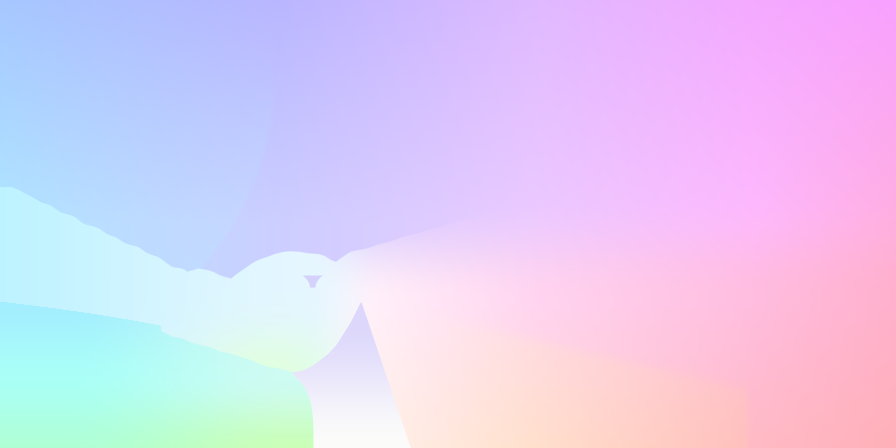
This texture map is drawn by a Shadertoy shader. Its source:

```glsl
const float EDGE_ROUGHNESS = 0.006;
const float ROUGH_SCALE = 24.0;
const float PEACH_EDGE_X = 1.67;
const vec2 WEDGE_TIP = vec2(0.807, 0.3255);
const vec2 WEDGE_FOOT = vec2(0.65, 0.169);
const vec2 NOTCH_TIP = vec2(0.698, 0.358);

// Colours across the canvas at five shared stops
const float STOPS[5] = float[5](0.0, 0.62, 1.2, 1.68, 2.0);
const vec3 SKY_TOP[5] = vec3[5](vec3(0.65, 0.78, 1.0), vec3(0.725, 0.714, 1.0),
    vec3(0.875, 0.725, 1.0), vec3(0.955, 0.665, 1.0), vec3(0.975, 0.63, 1.0));
const vec3 SKY_LOW[5] = vec3[5](vec3(0.69, 0.90, 1.0), vec3(0.80, 0.81, 1.0),
    vec3(0.925, 0.79, 1.0), vec3(0.995, 0.725, 0.99), vec3(1.0, 0.685, 0.88));
const vec3 GLOW_TOP[5] = vec3[5](vec3(1.0), vec3(1.0),
    vec3(1.0, 0.83, 0.94), vec3(1.0, 0.74, 0.875), vec3(1.0, 0.69, 0.80));
const vec3 GLOW_LOW[5] = vec3[5](vec3(1.0), vec3(1.0, 1.0, 0.94),
    vec3(1.0, 0.855, 0.835), vec3(1.0, 0.73, 0.77), vec3(1.0, 0.69, 0.72));

const vec3 BAND_CYAN = vec3(0.72, 0.95, 1.0);
const vec3 BAND_PALE = vec3(0.90, 0.965, 1.0);
const vec3 BAND_LIME = vec3(0.88, 1.0, 0.88);
const vec3 POOL_SKY = vec3(0.64, 0.93, 1.0);
const vec3 POOL_AQUA = vec3(0.665, 1.0, 0.97);
const vec3 POOL_MINT = vec3(0.69, 1.0, 0.82);
const vec3 POOL_PALE = vec3(0.81, 0.985, 0.95);
const vec3 POOL_LIME = vec3(0.79, 1.0, 0.71);
const vec3 LAVENDER = vec3(0.865, 0.845, 0.985);
const vec3 WEDGE_WHITE = vec3(0.985, 0.985, 0.98);
const vec3 NOTCH_COLOR = vec3(0.83, 0.82, 0.98);

vec2 gradient(vec2 cell) {
    float angle = 6.2832 * fract(sin(dot(cell, vec2(127.1, 311.7))) * 43758.5);
    return vec2(cos(angle), sin(angle));
}

float gradientNoise(vec2 p) {
    vec2 i = floor(p), f = fract(p);
    vec2 u = f * f * f * (f * (f * 6.0 - 15.0) + 10.0);
    vec2 e = vec2(0.0, 1.0);
    return mix(mix(dot(gradient(i), f), dot(gradient(i + e.yx), f - e.yx), u.x),
               mix(dot(gradient(i + e), f - e), dot(gradient(i + 1.0), f - 1.0), u.x), u.y);
}

vec3 ramp(vec3 colors[5], float x) {
    vec3 c = colors[0];
    for (int i = 1; i < 5; i++)
        c = mix(c, colors[i], clamp((x - STOPS[i - 1]) / (STOPS[i] - STOPS[i - 1]), 0.0, 1.0));
    return c;
}

// Coverage of the side where d is negative
float inside(float d) {
    float w = 0.8 / iResolution.y;
    return 1.0 - smoothstep(-w, w, d);
}

// Height of the ridge between the sky and the bright band
float ridge(float x) {
    float slope = min(0.583, 0.595 - 0.488 * x);
    float bump = 0.401 - 0.35 * abs(x - 0.443);
    float hump = 0.44 - 3.0 * (x - 0.66) * (x - 0.66);
    float rise = min(0.435 + 0.29 * (x - 0.78), 0.414 + 0.64 * (x - 0.747));
    return max(max(slope, bump), max(hump, rise));
}

// Lower edge of the band, with a small step
float shore(float x) {
    return x < 0.359 ? 0.365 - 0.235 * x : 0.258 - 0.31 * (x - 0.359);
}

vec3 skyColor(vec2 p) {
    vec3 c = mix(ramp(SKY_LOW, p.x), ramp(SKY_TOP, p.x), clamp((p.y - 0.5) / 0.5, 0.0, 1.0));
    float bend = max(0.0, 0.8 - p.y);
    float fold = p.x - 0.61 + bend * bend;
    float fade = exp(-abs(fold) * 7.0) * smoothstep(0.95, 0.7, p.y);
    return c + vec3(-0.012, 0.02, 0.0) * fade * (1.0 - smoothstep(-0.008, 0.008, fold));
}

vec3 glowColor(vec2 p) {
    vec3 c = mix(ramp(GLOW_LOW, p.x), ramp(GLOW_TOP, p.x), clamp(p.y / 0.33, 0.0, 1.0));
    float under = smoothstep(0.02, -0.02, p.y - 0.285 + 0.231 * (p.x - 1.0));
    float side = 1.0 - smoothstep(-0.006, 0.006, p.x - PEACH_EDGE_X);
    return c + vec3(0.0, 0.02, -0.035) * under * side * smoothstep(0.9, 1.2, p.x);
}

vec3 bandColor(vec2 p) {
    vec3 c = mix(BAND_CYAN, BAND_PALE, smoothstep(-0.2, 0.75, p.x));
    vec2 q = (p - vec2(0.6, 0.17)) / vec2(0.17, 0.09);
    return mix(c, BAND_LIME, exp(-dot(q, q)));
}

vec3 poolColor(vec2 p) {
    vec3 left = mix(POOL_MINT, POOL_AQUA, smoothstep(-0.04, 0.18, p.y));
    left = mix(left, POOL_SKY, smoothstep(0.14, 0.34, p.y));
    vec3 right = mix(POOL_LIME, POOL_PALE, smoothstep(-0.02, 0.16, p.y));
    return mix(left, right, smoothstep(0.15, 0.66, p.x));
}

void mainImage(out vec4 fragColor, in vec2 fragCoord) {
    vec2 p = fragCoord / iResolution.xy * vec2(2.0, 1.0);
    vec2 r = p + EDGE_ROUGHNESS * gradientNoise(p * ROUGH_SCALE);

    // Sky, warm glow and bright band
    vec3 sky = skyColor(p);
    vec3 warm = mix(sky, glowColor(p), smoothstep(0.55, 0.33, p.y));
    vec3 lower = mix(bandColor(p), warm, smoothstep(0.68, 0.86, p.x));
    vec3 color = mix(sky, lower, inside(r.y - ridge(r.x)));

    // Warm ground right of the wedge
    float wedgeRight = WEDGE_TIP.x + 0.11 * (1.0 - p.y / WEDGE_TIP.y);
    float ground = inside(wedgeRight - p.x) * inside(p.y - WEDGE_TIP.y);
    color = mix(color, warm, ground);

    // Pool and lavender wedge
    float poolRight = 0.70 - 0.05 * pow(p.y / WEDGE_FOOT.y, 4.0);
    float pool = inside(r.y - shore(r.x)) * inside(p.x - poolRight);
    color = mix(color, poolColor(p), pool);
    float t = max(0.0, (r.x - WEDGE_FOOT.x) / (WEDGE_TIP.x - WEDGE_FOOT.x));
    float wedgeTop = mix(WEDGE_FOOT.y, WEDGE_TIP.y, t * t);
    float wedge = inside(p.y - wedgeTop) * inside(poolRight - p.x) * inside(p.x - wedgeRight);
    color = mix(color, mix(WEDGE_WHITE, LAVENDER, smoothstep(0.0, 0.29, p.y)), wedge);

    // Small notch below the hump
    vec2 n = p - NOTCH_TIP;
    float notch = inside(max(n.y - 0.027, abs(n.x) - 0.006 - 22.0 * n.y * n.y)) * inside(-n.y);
    color = mix(color, NOTCH_COLOR, notch);

    fragColor = vec4(clamp(color, 0.0, 1.0), 1.0);
}
```
